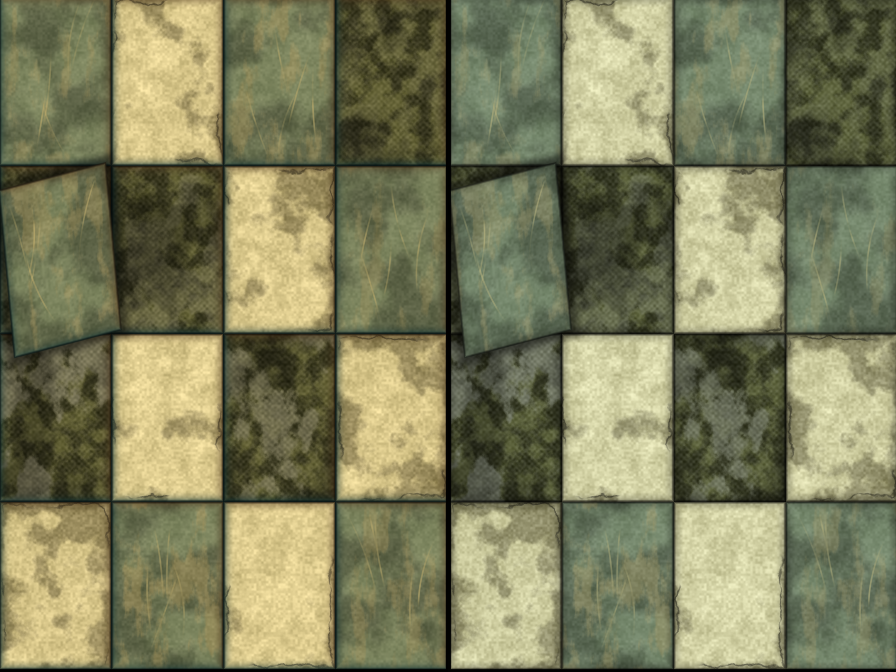
A Shadertoy shader for this pattern:

```glsl
// Two panels of weathered cream, green and dark tiles, each with one loose tilted tile.
#define CREAM vec3(0.84, 0.82, 0.63)
#define STAIN vec3(0.49, 0.47, 0.33)
#define GREEN vec3(0.45, 0.51, 0.40)
#define OCHRE vec3(0.62, 0.58, 0.39)
#define DARK vec3(0.25, 0.26, 0.16)
#define ASH vec3(0.43, 0.44, 0.37)
#define TEAL vec3(0.16, 0.40, 0.40)
#define RUST vec3(0.62, 0.42, 0.22)
#define TILE_HEIGHT 1.5
#define SEAM 0.016
#define PANEL_START 4.02
#define FLOOR_Y 0.02

// Material of each tile, row by row from the top: 0 cream, 1 green, 2 dark
const int KIND[16] = int[16](1, 0, 1, 2,  2, 2, 0, 1,  2, 0, 2, 0,  0, 1, 0, 1);
const float WEAR[16] = float[16](0.5, 0.5, 0.6, 0.15,  0.3, 0.4, 0.6, 0.4,
                                 0.9, 0.15, 0.7, 0.85,  0.95, 0.7, 0.1, 0.5);

float hash(vec2 p) {
    vec3 q = fract(p.xyx * 0.1031);
    q += dot(q, q.yzx + 33.33);
    return fract((q.x + q.y) * q.z);
}

float noise(vec2 p) {
    vec2 i = floor(p), f = fract(p);
    f = f * f * (3.0 - 2.0 * f);
    return mix(mix(hash(i), hash(i + vec2(1, 0)), f.x),
               mix(hash(i + vec2(0, 1)), hash(i + vec2(1, 1)), f.x), f.y);
}

float fbm(vec2 p) {
    float sum = 0.0, amp = 0.52;
    for (int i = 0; i < 5; i++) {
        sum += amp * noise(p);
        p = mat2(1.6, 1.2, -1.2, 1.6) * p + 7.3;
        amp *= 0.5;
    }
    return sum;
}

// Distance inward from the nearest tile edge, negative outside
float edgeDistance(vec2 uv) {
    vec2 d = min(uv, 1.0 - uv) * vec2(1.0, TILE_HEIGHT);
    return min(d.x, d.y);
}

// Thin curved scratches, steep and broken up
float scratches(vec2 uv, float seed, float px) {
    float mark = 0.0;
    for (int i = 0; i < 5; i++) {
        vec2 id = vec2(float(i) + 3.0, seed * 7.0 + 1.0);
        float y = uv.y - mix(0.2, 0.8, hash(id));
        float x = uv.x - mix(0.15, 0.85, hash(id + 20.0));
        x -= y * (hash(id + 40.0) - 0.5) * 1.2 + y * y * (hash(id + 60.0) - 0.5) * 2.0;
        float reach = smoothstep(0.25, 0.08, abs(y));
        mark += reach * smoothstep(0.004 + px, 0.002, abs(x)) * noise(uv * 14.0 + id);
    }
    return min(mark, 1.0);
}

vec3 tile(vec2 uv, int kind, float wear, float seed, float warm, float px) {
    vec2 p = uv * vec2(1.0, TILE_HEIGHT) + seed * vec2(17.3, 9.1);
    float edge = edgeDistance(uv);
    float cloud = fbm(p * 3.0), blot = fbm(p * 8.0 + 40.0);
    float streak = fbm(p * vec2(9.0, 2.2) + 80.0);
    float grain = noise(p * 46.0) - 0.5;
    vec3 col;
    if (kind == 0) {
        // Plaster with stains and a chipped rim
        float rim = 0.18 * smoothstep(0.18, 0.0, edge);
        float stain = smoothstep(0.76 - 0.36 * wear, 1.0 - 0.36 * wear,
                                 cloud + 0.5 * (blot - 0.5) + rim);
        col = mix(CREAM, STAIN, 0.8 * stain) + 0.22 * (blot - 0.5) + 0.13 * grain;
        float chip = abs(edge - 0.035 - 0.12 * (blot - 0.5));
        col *= 1.0 - 0.4 * smoothstep(0.008 + px, 0.0, chip) * smoothstep(0.45, 0.6, cloud);
    } else if (kind == 1) {
        // Faded paint with rubbed streaks
        col = GREEN * mix(1.06, 0.78, smoothstep(0.35, 0.68, cloud));
        col = mix(col, OCHRE, 0.75 * wear * smoothstep(0.48, 0.7, streak + 0.4 * (blot - 0.5)));
        col += 0.12 * (blot - 0.5) + 0.07 * grain;
        col = mix(col, vec3(0.72, 0.69, 0.48), 0.7 * scratches(uv, seed, px));
    } else {
        // Coarse cloth with ash patches
        float patchy = fbm(p * vec2(4.0, 2.4) + 120.0) + 0.35 * (blot - 0.5);
        col = DARK * mix(0.75, 1.4, smoothstep(0.3, 0.7, blot));
        col = mix(col, ASH, wear * smoothstep(0.48, 0.62, patchy));
        col += 0.03 * sin(p.x * 110.0) * sin(p.y * 110.0) + 0.08 * grain;
        col *= mix(0.75, 1.1, smoothstep(0.3, 0.6, cloud));
    }
    // Warm tint, coloured fringes and dark seam
    col *= mix(vec3(0.98, 1.0, 1.02), vec3(1.03, 0.97, 0.88), warm);
    vec2 lower = uv * vec2(1.0, TILE_HEIGHT), upper = (1.0 - uv) * vec2(1.0, TILE_HEIGHT);
    col = mix(col, RUST, 0.5 * warm * exp(-max(min(upper.x, upper.y), 0.0) / 0.03));
    col = mix(col, TEAL, 0.75 * warm * exp(-max(min(lower.x, lower.y), 0.0) / 0.025));
    col *= mix(0.78, 1.0, smoothstep(0.0, 0.1, edge));
    return col * mix(0.35, 1.0, smoothstep(0.0, SEAM + px, edge));
}

void mainImage(out vec4 fragColor, in vec2 fragCoord) {
    vec2 p = fragCoord / iResolution.xy * vec2(8.0, 6.0);
    float px = 6.0 / iResolution.y;
    float warm = 1.0 - step(4.0, p.x);
    vec2 local = p - vec2(PANEL_START * (1.0 - warm), FLOOR_Y);

    // Regular grid
    vec2 grid = (local + vec2(0.005, 0.0)) / vec2(1.0, TILE_HEIGHT);
    vec2 cell = clamp(floor(grid), 0.0, 3.0);
    int id = (3 - int(cell.y)) * 4 + int(cell.x);
    vec3 col = tile(grid - cell, KIND[id], WEAR[id], float(id) + 1.0, warm, px);

    // Loose tile with its shadow
    mat2 axes = mat2(0.96, 0.25, -0.14, 1.5);
    vec2 uv = inverse(axes) * (local - vec2(0.536, 3.657)) + 0.5;
    float inside = edgeDistance(uv);
    col *= 1.0 - 0.45 * smoothstep(-0.12, 0.0, inside);
    col = mix(col, tile(uv, 1, 0.55, 23.0, warm, px), smoothstep(-px, px, inside));

    // Black divider and base line
    float gap = smoothstep(0.018 + px, 0.018, abs(p.x - 4.003));
    gap = max(gap, smoothstep(FLOOR_Y + px, FLOOR_Y, p.y));
    fragColor = vec4(clamp(col * (1.0 - 0.95 * gap), 0.0, 1.0), 1.0);
}
```
